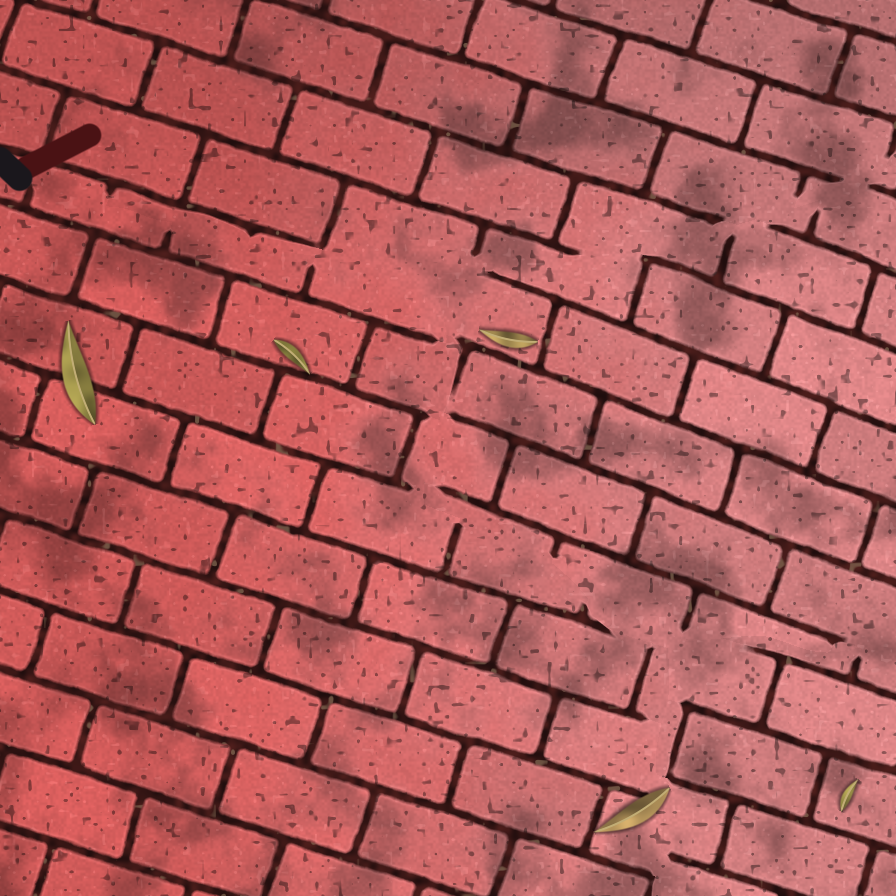
Reproduce this texture procedurally as a three.js fragment shader.

```glsl
// Weathered red brick paving: tilted running bond, patched seams, dark joints and fallen leaves.
#define TILT 0.309
#define BRICK vec2(0.163, 0.0827)
#define JOINT 0.0037
#define CORNER 0.011
#define SOFT 0.0013
#define RED vec3(0.83, 0.36, 0.355)
#define PINK vec3(0.85, 0.51, 0.515)
#define SOIL_DARK vec3(0.12, 0.05, 0.05)
#define SOIL_LIGHT vec3(0.31, 0.12, 0.11)
#define LEAF_COUNT 5

varying vec2 vUv;

float hash(vec2 p) {
  vec3 q = fract(p.xyx * vec3(0.1031, 0.1030, 0.0973));
  q += dot(q, q.yzx + 33.33);
  return fract((q.x + q.y) * q.z);
}

float noise(vec2 p) {
  vec2 i = floor(p), f = fract(p);
  f = f * f * (3.0 - 2.0 * f);
  return mix(mix(hash(i), hash(i + vec2(1, 0)), f.x),
             mix(hash(i + vec2(0, 1)), hash(i + vec2(1, 1)), f.x), f.y);
}

float fbm(vec2 p) {
  float sum = 0.0, amp = 0.5;
  for (int i = 0; i < 4; i++) {
    sum += amp * noise(p);
    p = p * 2.03 + 17.1;
    amp *= 0.5;
  }
  return sum / 0.9375;
}

float segment(vec2 p, vec2 a, vec2 b) {
  vec2 ab = b - a;
  return length(p - a - ab * clamp(dot(p - a, ab) / dot(ab, ab), 0.0, 1.0));
}

// Brick-grid coordinates in xy, distance to the nearest patch seam in z
vec3 patchedGrid(vec2 p) {
  vec2 along = vec2(cos(TILT), sin(TILT));
  vec2 grid = vec2(dot(p, along), dot(p, vec2(-along.y, along.x))) / BRICK;
  vec2 s = p + 0.03 * (vec2(noise(p * 13.0), noise(p * 13.0 + 40.0)) - 0.5);
  float top = 0.30 - 0.48 * (s.x - 0.52) * (s.x - 0.52) - s.y;
  float right = s.x - 0.485 - 1.6 * max(s.y - 0.56, 0.0);
  float corner = min(s.x - 0.74, s.y - 0.72);
  float seam = abs(top);
  vec2 shift = vec2(0.41, 0.41);
  if (top > 0.0) {
    shift = vec2(0.88, 0.12);
  } else {
    seam = min(seam, abs(corner));
    if (corner > 0.0) {
      shift = vec2(0.03, -0.256);
    } else {
      seam = min(seam, abs(right));
      if (right > 0.0) shift = vec2(0.73, 0.35 - 0.7 * (p.x - 0.74));
    }
  }
  return vec3(grid + shift, seam);
}

// Pointed leaf with a pale midrib and a soft shadow
vec3 addLeaf(vec3 color, vec2 p, float id) {
  vec2 center = fract(vec2(0.087, 0.417) + id * vec2(0.62, 0.49));
  float angle = 1.32 - 1.85 * id;
  float size = 0.04 + 0.02 * cos(id * 1.1);
  vec2 axis = vec2(cos(angle), sin(angle));
  vec2 d = p - center;
  vec2 q = vec2(dot(d, axis), dot(d, vec2(-axis.y, axis.x)));
  float t = q.x / size;
  q.y += 0.12 * size * (t * t - 0.4);
  float width = size * 0.24 * (1.0 - t * t) * (1.0 + 0.35 * t);
  float edge = abs(t) < 1.0 ? abs(q.y) - width : 1.0;
  color *= 1.0 - 0.45 * (1.0 - smoothstep(0.0, 0.006, edge));
  vec3 leaf = mix(vec3(0.50, 0.50, 0.22), vec3(0.64, 0.50, 0.33), hash(vec2(id, 7.0)));
  leaf *= 0.75 + 0.5 * noise(p * 60.0) + 0.15 * sign(q.y);
  leaf = mix(vec3(0.76, 0.68, 0.46), leaf, smoothstep(0.0004, 0.0018, abs(q.y)));
  return mix(leaf, color, smoothstep(-SOFT, SOFT, edge));
}

void main() {
  vec2 p = vec2(vUv.x, 1.0 - vUv.y);
  vec2 warped = p + 0.004 * (vec2(noise(p * 22.0), noise(p * 22.0 + 9.0)) - 0.5);
  vec3 grid = patchedGrid(warped);

  // Running bond with rounded bricks
  float row = floor(grid.y);
  grid.x += 0.5 * mod(row, 2.0);
  vec2 id = vec2(floor(grid.x), row);
  vec2 local = (fract(grid.xy) - 0.5) * BRICK;
  float inset = CORNER - length(max(abs(local) - 0.5 * BRICK + CORNER, 0.0));
  float ragged = 0.0032 * (fbm(p * 95.0) - 0.5);
  float joint = mix(-0.006, JOINT, smoothstep(0.004, 0.017, grid.z));
  float depth = inset + ragged - joint;

  // Painted faces: patchy tone, grain, pits and worn rims
  float grain = noise(p * 330.0);
  float blotch = fbm(p * 14.0 + 3.0);
  vec3 face = mix(RED, PINK, smoothstep(0.1, 0.85, p.x + 0.35 * (blotch - 0.5)));
  face *= 0.94 + 0.10 * hash(id + 51.0) + 0.10 * (grain - 0.5);
  face *= 1.0 - 0.30 * smoothstep(0.48, 0.80, blotch);
  face *= 1.0 - 0.12 * (1.0 - smoothstep(0.0, 0.4, p.y));
  face *= 1.0 - 0.38 * smoothstep(0.80, 0.93, noise(p * 150.0));
  face += 0.06 * smoothstep(0.78, 0.95, noise(p * 190.0 + 70.0));
  face *= 1.0 - 0.32 * (1.0 - smoothstep(0.0, 0.0035, depth));
  face += 0.04 * smoothstep(0.001, 0.003, depth) * (1.0 - smoothstep(0.003, 0.006, depth));

  // Soil in the joints with scattered pale grit
  vec3 soil = mix(SOIL_DARK, SOIL_LIGHT, noise(p * 120.0));
  soil = mix(soil, vec3(0.52, 0.42, 0.33), 0.7 * smoothstep(0.84, 0.95, noise(p * 100.0 + 21.0)));
  vec3 color = mix(soil, face, smoothstep(-SOFT, SOFT, depth));

  for (int i = 0; i < LEAF_COUNT; i++) color = addLeaf(color, p, float(i));

  // Dark handle entering at the left edge
  float handle = segment(p, vec2(0.03, 0.187), vec2(0.10, 0.151)) - 0.013;
  float tip = segment(p, vec2(0.0, 0.178), vec2(0.022, 0.199)) - 0.014;
  color = mix(vec3(0.29, 0.07, 0.08), color, smoothstep(-SOFT, SOFT, handle));
  color = mix(vec3(0.10, 0.09, 0.11), color, smoothstep(-SOFT, SOFT, tip));

  gl_FragColor = vec4(clamp(color, 0.0, 1.0), 1.0);
}
```
